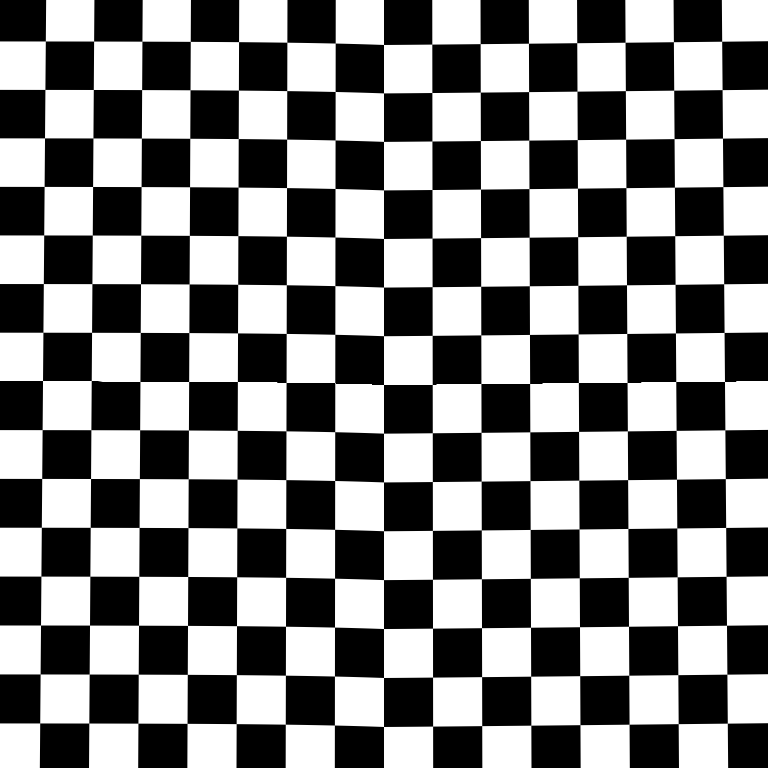
Write a Shadertoy shader that draws this pattern.

```glsl
// Height of the sagging centre row: steep to the left of the crease, gentle to the right
float rowHeight(float x) {
    float left = 0.0047 * (1.0 - exp(min(x, 0.0) / 0.125));
    float right = 0.0105 * pow(max(x, 0.0), 1.1);
    return left + right - 0.0012;
}

// Triangle wave, positive on even cells and zero on cell borders
vec2 cellWave(vec2 v) {
    return abs(mod(v - 0.5, 2.0) - 1.0) - 0.5;
}

void mainImage(out vec4 fragColor, in vec2 fragCoord) {
    vec2 p = (fragCoord - 0.5 * iResolution.xy) / iResolution.y;

    // Slight tilt: cells grow toward the bottom, and rows dip at the crease
    vec2 cell;
    cell.x = p.x / (1.0 - 0.0185 * p.y);
    cell.y = (p.y - rowHeight(p.x)) / (1.0 - 0.007 * p.y);
    cell /= 0.06343;

    // One-pixel soft borders, except the crisp seam along the centre row
    vec2 softness = vec2(0.5 / (0.06343 * iResolution.y));
    if (abs(cell.y) < 0.5) softness.y = 0.0001;
    vec2 side = clamp(cellWave(cell) / softness, -1.0, 1.0);

    // Matching sides are white, opposing sides black
    float checker = 0.5 + 0.5 * side.x * side.y;
    fragColor = vec4(vec3(checker), 1.0);
}
```
